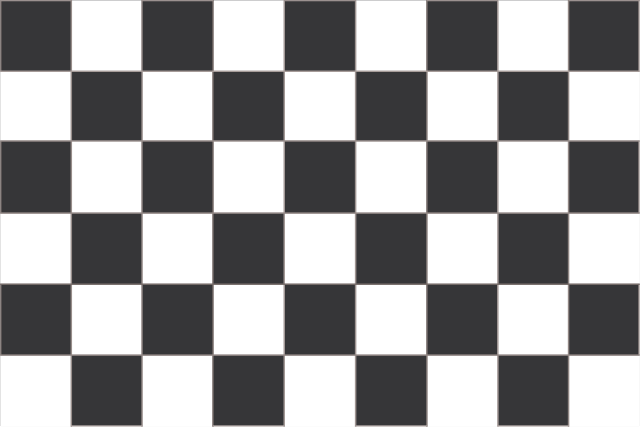
A Shadertoy shader for this pattern:

```glsl
const vec2 BOARD = vec2(9.0, 6.0);            // squares across and down
const float CELL = 0.1108;                    // square side, in canvas widths
const vec2 ORIGIN = vec2(0.0013, 0.0031);     // lower left corner of the board
const float SEAM_HALF_WIDTH = 0.0105;         // in squares
const float COLUMN_DRIFT = 0.0094;            // slight unevenness of columns
const float ROW_DRIFT = 0.02;                 // one row line sits a little high
const float DRIFTED_ROW = 4.0;
const vec3 WHITE = vec3(1.0);
const vec3 CHARCOAL = vec3(0.21, 0.21, 0.22);
const vec3 SEAM_DARK = vec3(0.45, 0.41, 0.40);
const vec3 SEAM_LIGHT = vec3(0.69, 0.65, 0.64);
const float TAU = 6.2831853;

float hash(float n) {
    return fract(sin(n * 12.9898 + 4.1) * 43758.5);
}

// Board coordinates, one unit per square, with small spacing errors
vec2 boardCoords(vec2 p) {
    vec2 g = (p - ORIGIN) / CELL;
    float fromRow = g.y - DRIFTED_ROW;
    g.x += COLUMN_DRIFT * sin(TAU * g.x / BOARD.x);
    g.y -= ROW_DRIFT * exp(-2.0 * fromRow * fromRow);
    return g;
}

// Antialiased checker: 0 on light squares, 1 on dark
float checker(vec2 g, float px) {
    vec2 parity = 1.0 - 2.0 * mod(floor(g), 2.0);
    vec2 edgeDist = 0.5 - abs(fract(g) - 0.5);
    vec2 wave = parity * clamp(2.0 * edgeDist / px, 0.0, 1.0);
    return 0.5 - 0.5 * wave.x * wave.y;
}

vec3 seamColor(float line) {
    return mix(SEAM_DARK, SEAM_LIGHT, hash(line));
}

void mainImage(out vec4 fragColor, in vec2 fragCoord) {
    vec2 g = boardCoords(fragCoord / iResolution.x);
    float px = 1.0 / (iResolution.x * CELL);

    // Squares, with a white margin outside the board
    vec2 outside = abs(g - 0.5 * BOARD) - 0.5 * BOARD;
    float border = max(outside.x, outside.y);
    float inside = clamp(0.5 - border / px, 0.0, 1.0);
    vec3 color = mix(WHITE, CHARCOAL, checker(g, px) * inside);

    // Thin seams; the outer border shows only beside dark squares
    vec2 cell = clamp(floor(g), vec2(0.0), BOARD - 1.0);
    vec2 edge = clamp(floor(g + 0.5), vec2(0.0), BOARD);
    float darkCell = mod(cell.x + cell.y, 2.0);
    vec2 inner = step(0.5, edge) * step(edge, BOARD - 0.5);
    vec2 seam = clamp((SEAM_HALF_WIDTH - abs(g - edge)) / px + 0.5, 0.0, 1.0);
    seam *= max(inner, vec2(darkCell));
    seam *= clamp(0.5 - (border - SEAM_HALF_WIDTH) / px, 0.0, 1.0);

    color = mix(color, seamColor(edge.x), seam.x);
    color = mix(color, seamColor(edge.y + BOARD.x + 1.0), seam.y);
    fragColor = vec4(color, 1.0);
}
```
